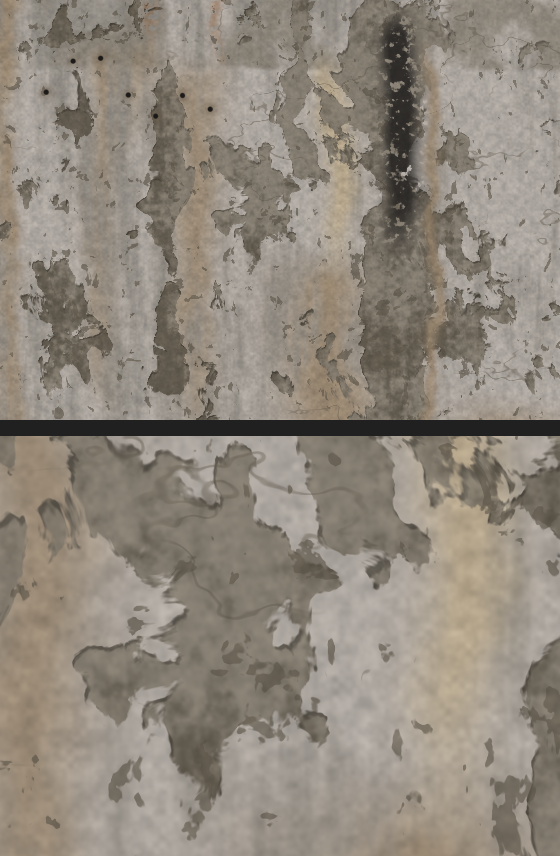
Top, the full canvas; bottom, a detail of the centre.
Reproduce this texture procedurally as a Shadertoy shader.

```glsl
// A weathered plaster wall: pale paint with vertical ochre stains, flaked
// grey patches and one sooty run. Soft streak masks steer thresholded
// fractal noise, so that the flakes gather along the water marks.

const vec3 PALE  = vec3(0.69, 0.665, 0.64);
const vec3 DUSTY = vec3(0.57, 0.55, 0.52);
const vec3 TAN   = vec3(0.59, 0.515, 0.42);
const vec3 CREAM = vec3(0.73, 0.66, 0.54);
const vec3 TAUPE = vec3(0.51, 0.48, 0.43);
const vec3 UMBER = vec3(0.37, 0.34, 0.29);
const vec3 SOOT  = vec3(0.19, 0.18, 0.17);
const vec3 RUST  = vec3(0.50, 0.27, 0.09);

float hash(vec2 p) {
    return fract(sin(dot(p, vec2(127.1, 311.7))) * 43758.5453);
}

float noise(vec2 p) {
    vec2 i = floor(p), f = fract(p);
    f = f * f * (3.0 - 2.0 * f);
    return mix(mix(hash(i), hash(i + vec2(1, 0)), f.x),
               mix(hash(i + vec2(0, 1)), hash(i + vec2(1, 1)), f.x), f.y);
}

float fbm(vec2 p, int octaves) {
    float sum = 0.0, total = 0.0, amp = 0.5;
    for (int i = 0; i < octaves; i++) {
        sum += amp * noise(p);
        total += amp;
        p = mat2(1.6, 1.2, -1.2, 1.6) * p + 7.3;
        amp *= 0.55;
    }
    return sum / total;
}

// Soft vertical run centred on x, between two heights
float streak(vec2 p, float x, float width, float low, float high) {
    float d = (p.x - x) / width;
    return exp(-d * d) * smoothstep(low - 0.12, low + 0.12, p.y)
         * (1.0 - smoothstep(high - 0.05, high + 0.05, p.y));
}

float grimeMask(vec2 p) {
    return 0.42 * streak(p, 0.16, 0.06, 0.0, 0.95)
         + 0.50 * streak(p, 0.21, 0.04, 0.05, 0.37)
         + 0.85 * streak(p, 0.40, 0.030, 0.15, 0.80)
         + 0.50 * streak(p, 0.47, 0.08, -0.2, 0.22)
         + 0.42 * streak(p, 0.62, 0.08, 0.30, 0.70)
         + 0.85 * streak(p, 0.715, 0.022, 0.58, 1.2)
         + 1.25 * streak(p, 0.93, 0.085, -0.2, 0.97)
         + 0.80 * streak(p, 1.08, 0.035, 0.10, 0.70);
}

float ochreMask(vec2 p) {
    return streak(p, 0.01, 0.025, -0.2, 1.2)
         + 0.85 * streak(p, 0.25, 0.035, 0.10, 0.86)
         + 0.60 * streak(p, 0.33, 0.06, 0.72, 0.87)
         + 0.80 * streak(p, 0.46, 0.05, 0.0, 0.82)
         + 0.90 * streak(p, 0.78, 0.11, -0.2, 0.38)
         + 0.60 * streak(p, 1.22, 0.15, -0.2, 0.03);
}

// Positive where the paint has come away
float flakeField(vec2 p, float grime) {
    return fbm(p * vec2(15.0, 11.0), 6) + 0.38 * grime - 0.69;
}

void mainImage(out vec4 fragColor, in vec2 fragCoord) {
    vec2 p = fragCoord / iResolution.y;
    vec2 warp = vec2(fbm(p * 7.0, 4), fbm(p * 7.0 + 31.0, 4)) - 0.5;
    vec2 q = p + 0.09 * warp;
    float cloud = fbm(p * 4.0 + 3.0, 5);
    float drip = fbm(p * vec2(34.0, 4.0), 4);
    float grit = fbm(p * 75.0, 3);
    float grime = grimeMask(q);

    // Painted plaster with a soiled band above the seam
    float band = smoothstep(0.828, 0.845, p.y + 0.02 * warp.y);
    float clean = smoothstep(0.32, 0.60, 0.5 * cloud + 0.5 * drip + 0.05 - 0.11 * band);
    vec3 color = mix(DUSTY, PALE, clean);
    color = mix(color, TAUPE, band * 0.7 * smoothstep(0.45, 0.7, fbm(p * 9.0, 5)));

    // Ochre and cream water stains
    float stain = ochreMask(q) * smoothstep(0.2, 0.55, 0.5 * (cloud + drip));
    color = mix(color, TAN, clamp(stain, 0.0, 0.9));
    color = mix(color, CREAM, 0.85 * streak(q, 0.80, 0.04, 0.42, 0.85));

    // Large flakes with a shaded upper lip, then small chips
    float field = flakeField(q, grime);
    float above = flakeField(q + vec2(-0.002, 0.004), grime);
    float flake = smoothstep(-0.015, 0.02, field);
    float lip = flake * (1.0 - smoothstep(-0.02, 0.03, above));
    float depth = 0.55 * cloud + 0.25 * drip + 0.2 * grit;
    vec3 bare = mix(UMBER, TAUPE, smoothstep(0.36, 0.57, depth));
    color = mix(color, bare, 0.92 * flake) * (1.0 - 0.3 * lip);
    float chip = smoothstep(0.0, 0.05, fbm(q * vec2(48.0, 38.0), 4) + 0.12 * grime - 0.72);
    color = mix(color, UMBER, 0.65 * chip);

    // Ochre run beside the soot, and the speckled black run
    color = mix(color, TAN, 0.8 * streak(q, 1.025, 0.016, -0.2, 0.85));
    float soot = streak(p + 0.04 * warp, 0.952, 0.036, 0.45, 0.94);
    color = mix(color, SOOT, min(1.0, 1.3 * soot) * smoothstep(0.27, 0.42, 1.0 - grit));

    // Sparse hairline cracks
    float vein = abs(fbm(p * vec2(4.0, 7.0) + 19.0, 5) - 0.5);
    float crack = (1.0 - smoothstep(0.002, 0.009, vein)) * smoothstep(0.52, 0.64, cloud);
    color = mix(color, UMBER, 0.4 * crack);

    // Scattered bolt holes with rusty halos
    for (int i = 0; i < 7; i++) {
        float k = float(i);
        vec2 hole = vec2(0.11 + 0.065 * k, 0.72 + 0.17 * hash(vec2(k, 4.0)));
        float d = length(p - hole + 0.006 * warp);
        color = mix(color, TAN * 0.75, 0.6 * exp(-d * d * 5000.0));
        color = mix(color, SOOT * 0.6, 1.0 - smoothstep(0.004, 0.008, d));
    }
    float rust = streak(q, 0.36, 0.015, 0.95, 0.98) + 0.4 * streak(q, 0.505, 0.012, 0.87, 1.2);
    color = mix(color, RUST, 0.8 * rust * smoothstep(0.3, 0.5, grit));

    // Fine surface grain
    color *= 0.985 + 0.20 * (grit - 0.5) + 0.08 * (noise(p * 190.0) - 0.5);
    fragColor = vec4(color, 1.0);
}
```
